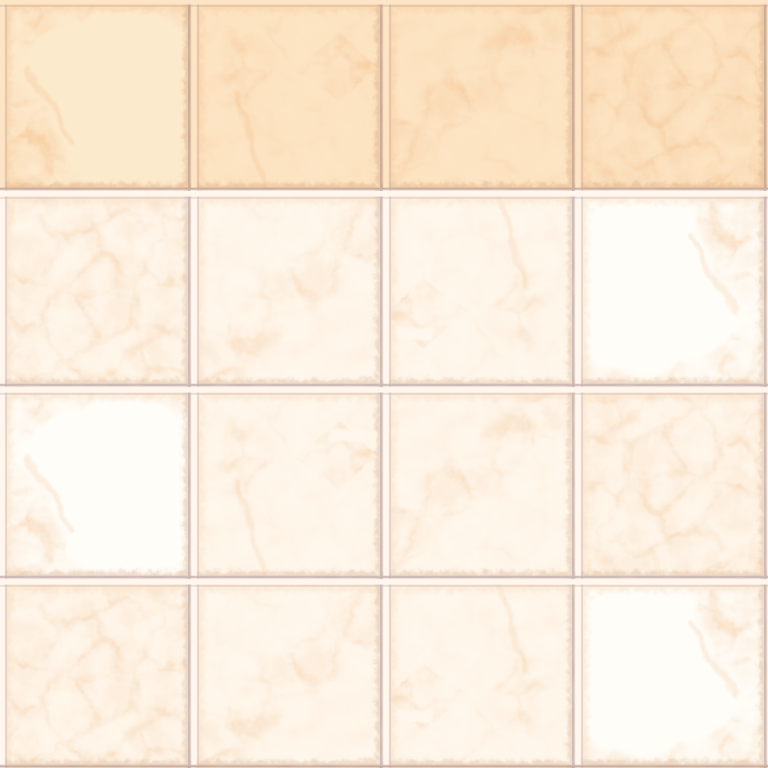
Reproduce this texture procedurally as a Shadertoy shader.

```glsl
// Four by four cream marble tiles with thin bevelled grout and a warm top row.
// Four vein motifs run across a row; every second row is that row turned by
// 180 degrees. Veins are warped cell borders, clouds are gradient noise.

#define TILES 4.0
#define SEAM_HALF 0.0065
#define GROUT_OFFSET 0.025
#define GROUT_HALF 0.014
#define RIM_WIDTH 0.055
#define VEIN_SCALE 4.2
#define PALE vec3(1.0, 0.970, 0.928)
#define BRIGHT vec3(1.0, 0.992, 0.970)
#define STAIN vec3(0.980, 0.885, 0.785)
#define GROUT vec3(1.0, 0.965, 0.930)
#define SEAM vec3(0.780, 0.715, 0.715)
#define WARM_TINT vec3(0.990, 0.925, 0.830)

vec2 hash2(vec2 p) {
    vec3 h = fract(p.xyx * vec3(0.1031, 0.1030, 0.0973));
    h += dot(h, h.yzx + 33.33);
    return fract((h.xx + h.yz) * h.zy);
}

float corner(vec2 cell, vec2 offset) {
    return dot(hash2(cell) * 2.0 - 1.0, offset);
}

float gradientNoise(vec2 p) {
    vec2 i = floor(p), f = fract(p), u = f * f * f * (f * (f * 6.0 - 15.0) + 10.0);
    vec2 e = vec2(1.0, 0.0);
    return mix(mix(corner(i, f), corner(i + e, f - e), u.x),
               mix(corner(i + e.yx, f - e.yx), corner(i + 1.0, f - 1.0), u.x), u.y);
}

float fbm(vec2 p) {
    float sum = 0.0, amp = 0.8;
    for (int i = 0; i < 4; i++) {
        sum += amp * gradientNoise(p);
        p = p * 2.03 + 17.3;
        amp *= 0.55;
    }
    return sum;
}

// Gap between the two nearest cell centres: zero on a border
float cellBorder(vec2 p) {
    vec2 i = floor(p), f = fract(p);
    float nearest = 9.0, second = 9.0;
    for (int y = -1; y <= 1; y++)
    for (int x = -1; x <= 1; x++) {
        vec2 g = vec2(x, y);
        float d = length(g + hash2(i + g) - f);
        second = min(second, max(nearest, d));
        nearest = min(nearest, d);
    }
    return second - nearest;
}

float crack(vec2 p, vec2 a, vec2 b) {
    vec2 ab = b - a;
    float t = clamp(dot(p - a, ab) / dot(ab, ab), 0.0, 1.0);
    return 1.0 - smoothstep(0.004, 0.028, length(p - a - ab * t));
}

float inside(float d, float soft) { return 1.0 - smoothstep(-soft, soft, d); }

// x: how strongly the stone is veined, y: a single long crack
vec2 motif(vec2 p, float id) {
    if (id < 0.5) {          // large clear field, veined lower left
        float field = length((p - vec2(0.64, 0.55)) / vec2(0.58, 0.48));
        float left = inside(p.x - 0.16 - 0.42 * (p.y - 0.4), 0.05) * smoothstep(0.3, 0.65, p.y);
        return vec2(max(0.7 * smoothstep(0.96, 1.06, field), left),
                    crack(p, vec2(0.16, 0.38), vec2(0.38, 0.75)));
    }
    if (id < 1.5) {          // angular patch, small cloud, falling crack
        vec2 facet = abs(p - vec2(0.77, 0.37)) / vec2(0.23, 0.17);
        float cloud = length((p - vec2(0.25, 0.36)) / vec2(0.19, 0.2));
        float patches = max(inside(facet.x + facet.y - 1.0, 0.06), 0.8 * inside(cloud - 1.0, 0.3));
        return vec2(max(patches, 0.25), crack(p, vec2(0.24, 0.5), vec2(0.41, 0.97)));
    }
    if (id < 2.5) {          // mottled diagonal band
        float band = abs(p.x * 0.65 + p.y * 0.76 - 0.66);
        return vec2(max(inside(band - 0.13, 0.1), 0.25), 0.0);
    }
    return vec2(0.95, 0.0);  // veins all over
}

// Share of the pixel covered by a line
vec2 lineCover(vec2 d, float halfWidth, vec2 px) {
    return clamp((min(d + 0.5 * px, halfWidth) - max(d - 0.5 * px, -halfWidth)) / px, 0.0, 1.0);
}

void mainImage(out vec4 fragColor, in vec2 fragCoord) {
    vec2 uv = fragCoord / iResolution.xy, px = TILES / iResolution.xy;
    // Tile grid counted from the top, with slightly uneven rows
    float down = 1.0 - uv.y;
    down += 0.004 - 0.0053 * smoothstep(0.25, 0.5, down) + 0.0039 * smoothstep(0.75, 1.0, down);
    vec2 grid = vec2(uv.x + 0.0035, down) * TILES;
    vec2 cell = mod(floor(grid), TILES), f = fract(grid);

    // Odd rows are turned half round
    bool turned = mod(cell.y, 2.0) > 0.5;
    vec2 p = turned ? 1.0 - f : f;
    float id = turned ? TILES - 1.0 - cell.x : cell.x;
    vec2 n = p + id * vec2(7.3, 3.7) + 5.0;

    // Marble
    vec2 warp = 0.1 * vec2(fbm(n * 5.0), fbm(n * 5.0 + 31.0));
    float vein = 1.0 - smoothstep(0.0, 0.24, cellBorder((n + warp) * VEIN_SCALE));
    float cloud = smoothstep(-0.35, 0.5, fbm(n * 6.0 + 9.0));
    vec2 m = motif(p + warp * 0.6, id);
    float stain = m.x * (0.08 + 0.45 * cloud + 0.5 * vein * (0.3 + cloud)) + 0.5 * m.y;
    vec2 smear = abs(p + warp * 0.15 - vec2(0.83, 0.265)) - vec2(0.095, 0.032);
    if (id == 1.0 && cell.y > 0.5) stain *= 1.0 - inside(max(smear.x, smear.y), 0.012);
    vec3 col = mix(id < 0.5 ? BRIGHT : PALE, STAIN, clamp(stain, 0.0, 1.0));

    // Stained rim, darker and speckled on the right and lower sides
    float grain = fbm(n * 24.0);
    vec2 far = 1.0 - f, near = f - 0.045;
    float edge = min(min(near.x, near.y), min(far.x, far.y));
    col = mix(col, STAIN, 0.6 * (1.0 - smoothstep(0.0, RIM_WIDTH, edge + 0.035 * grain)));
    float shade = 1.0 - smoothstep(0.012, 0.042, min(far.x, far.y) + 0.03 * grain);
    col *= 1.0 - shade * vec3(0.05, 0.07, 0.08);

    // Dark seam, light grout and a faint trailing line, first down then across
    vec2 s = f - step(0.5, f);
    vec2 dark = lineCover(s, SEAM_HALF, px) * (0.85 + 0.25 * gradientNoise(grid * 9.0));
    vec2 light = lineCover(s - GROUT_OFFSET, GROUT_HALF, px);
    vec2 trail = 0.4 * lineCover(s - 0.046, 0.005, px);
    for (int axis = 0; axis < 2; axis++) {
        col = mix(col, SEAM, max(dark[axis], trail[axis]));
        col = mix(col, GROUT, light[axis]);
    }

    if (cell.y < 0.5) col *= WARM_TINT;
    fragColor = vec4(col, 1.0);
}
```
